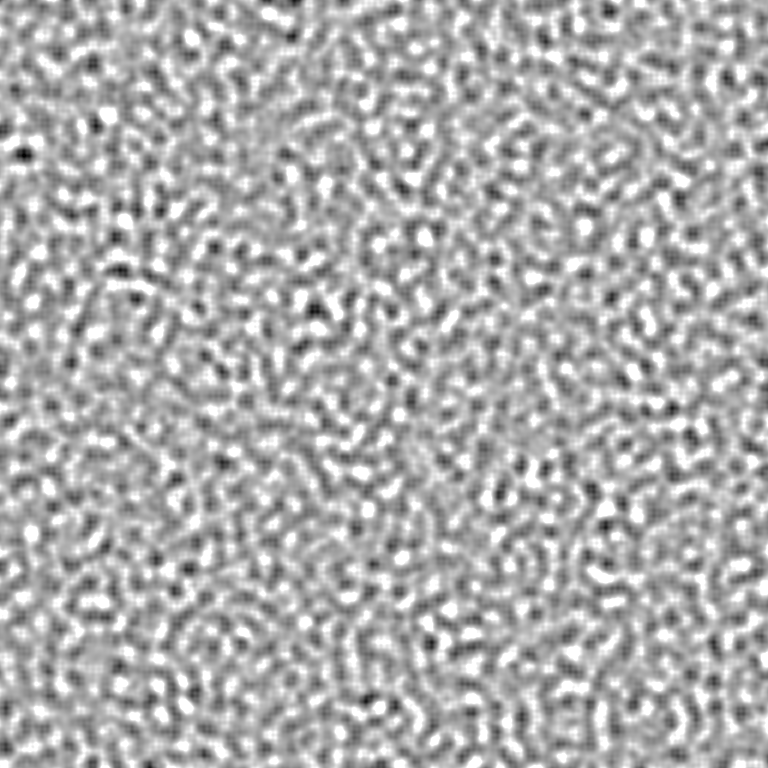
Write a three.js fragment shader that draws this pattern.

```glsl
// Band-limited grey noise: fine blobs and short worms with a faint fine weave.
varying vec2 vUv;

const float PI = 3.14159265;
const int WAVE_COUNT = 140;
const float MEAN_GREY = 0.665;
const float CONTRAST = 0.135;
const float HIGHLIGHT_LIFT = 0.033;
const float BROAD_SHARE = 0.16;    // shares relative to the main noise
const float FINE_SHARE = 0.2;
const float WEAVE_SHARE = 0.1;
const float WEAVE_FREQUENCY = 128.0; // cycles across the canvas

vec3 hash3(vec2 p) {
  vec3 q = fract(vec3(p.xyx) * vec3(0.1031, 0.1030, 0.0973));
  q += dot(q, q.yxz + 33.33);
  return fract((q.xxy + q.yzz) * q.zyx);
}

// Sum of random plane waves from a ring of frequencies, with unit variance.
float ringNoise(vec2 p, float minFrequency, float maxFrequency, float seed) {
  float sum = 0.0;
  for (int i = 0; i < WAVE_COUNT; i++) {
    vec3 random = hash3(vec2(float(i) + 1.0, seed));
    float angle = PI * (float(i) + random.x) / float(WAVE_COUNT);
    float frequency = mix(minFrequency, maxFrequency, random.y);
    vec2 direction = vec2(cos(angle), sin(angle));
    sum += cos(2.0 * PI * (frequency * dot(p, direction) + random.z));
  }
  return sum * sqrt(2.0 / float(WAVE_COUNT));
}

// Crossed upright and level ripples.
float weave(vec2 p, float frequency) {
  vec2 ripple = cos(2.0 * PI * frequency * p);
  return ripple.x + ripple.y;
}

// Maps signed noise to grey, with brighter peaks than troughs are dark.
float toneCurve(float value, float mean, float contrast, float lift) {
  float peak = max(value, 0.0);
  return clamp(mean + contrast * value + lift * peak * peak, 0.0, 1.0);
}

void main() {
  // Main blobs, with the weave strongest on their peaks and troughs
  float noise = ringNoise(vUv, 20.0, 41.0, 37.0);
  noise *= 1.0 + WEAVE_SHARE * weave(vUv, WEAVE_FREQUENCY);

  // Broad drift and fine grain
  noise += BROAD_SHARE * ringNoise(vUv, 8.0, 19.0, 11.0);
  noise += FINE_SHARE * ringNoise(vUv, 45.0, 75.0, 53.0);

  float grey = toneCurve(noise, MEAN_GREY, CONTRAST, HIGHLIGHT_LIFT);
  gl_FragColor = vec4(vec3(grey), 1.0);
}
```
